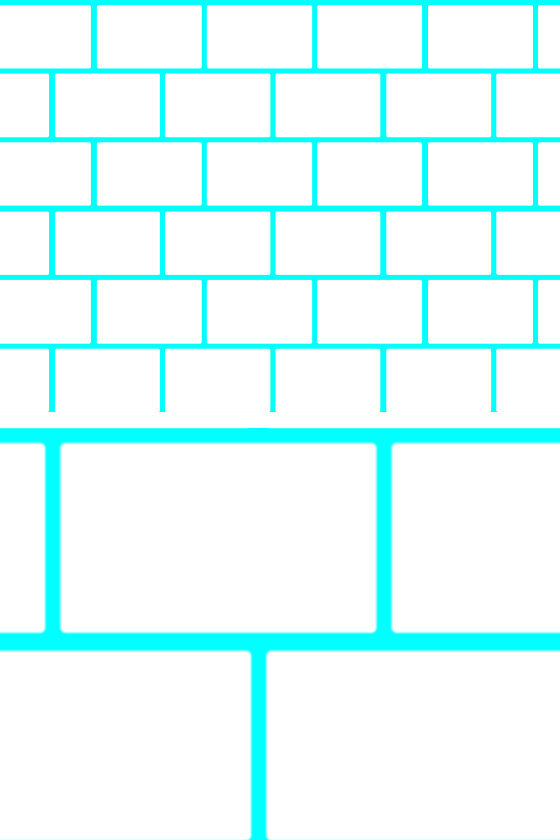
Top: the whole. Bottom: its middle third, enlarged.
This pattern is drawn by a Shadertoy shader. Its source:

```glsl
// Running-bond wall of white bricks parted by cyan joints, alternate courses shifted.
// The distance to the nearest bed and head joint is merged into a rounded brick
// outline; every third joint is slightly wider. Lengths are in canvas heights.

#define PITCH vec2(0.2680, 0.1670)   // brick spacing across and down
#define FIRST_HEAD 0.2278            // first vertical joint of the even courses
#define FIRST_BED 0.0053             // top horizontal joint, from the top edge
#define COURSE_SHIFT 0.1014          // leftward shift of the odd courses
#define THIN_JOINT 0.0122
#define WIDE_JOINT 0.0144
#define CORNER_RADIUS 0.0045
#define EDGE_SOFTNESS 0.0016
#define BRICK_COLOR vec3(1.0)
#define JOINT_COLOR vec3(0.0, 1.0, 1.0)

// Joint widths for a pair of joint indices
vec2 jointWidth(vec2 index) {
    vec2 isWide = 1.0 - step(0.5, mod(index, 3.0));
    return mix(vec2(THIN_JOINT), vec2(WIDE_JOINT), isWide);
}

// Signed distance to the brick outline, positive inside the brick
float brickDistance(vec2 p) {
    p -= vec2(FIRST_HEAD, FIRST_BED);
    float course = floor(p.y / PITCH.y);
    p.x += COURSE_SHIFT * mod(course, 2.0);

    vec2 nearest = floor(p / PITCH + 0.5);
    vec2 gap = abs(p - nearest * PITCH) - 0.5 * jointWidth(nearest);

    // Round the corner where the two joints meet
    return CORNER_RADIUS - length(max(CORNER_RADIUS - gap, 0.0));
}

void mainImage(out vec4 fragColor, in vec2 fragCoord) {
    // Height units, measured down from the top left
    vec2 p = vec2(fragCoord.x, iResolution.y - fragCoord.y) / iResolution.y;

    float soft = max(EDGE_SOFTNESS, 0.6 / iResolution.y);
    float brick = smoothstep(-soft, soft, brickDistance(p));
    fragColor = vec4(mix(JOINT_COLOR, BRICK_COLOR, brick), 1.0);
}
```
